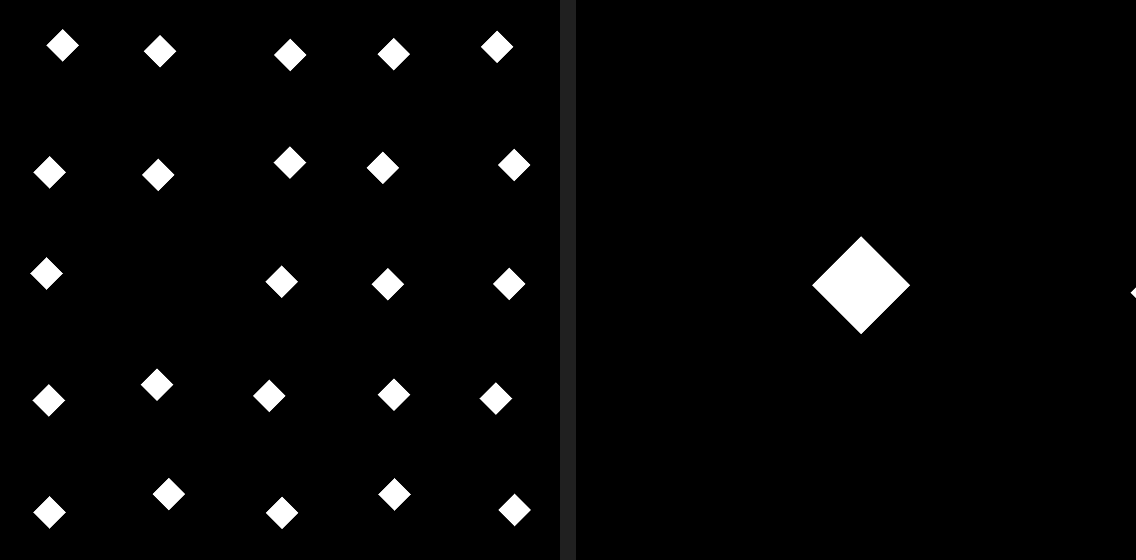
Left: the whole. Right: its middle third, enlarged.
This pattern is drawn by a WebGL 1 fragment shader. Its source:

```glsl
precision highp float;
// Draws a sparse five by five grid of small white diamonds on black.
// Each cell shifts its diamond by a hashed offset of up to a tenth of a cell,
// and one cell is left empty.

uniform vec2 u_resolution;

// Two random values from 0 to 1 for a cell, without sine
vec2 hash22(vec2 p) {
    vec3 q = fract(p.xyx * vec3(0.1031, 0.1030, 0.0973));
    q += dot(q, q.yzx + 33.33);
    return fract((q.xx + q.yz) * q.zy);
}

// Signed distance to a diamond with the given half diagonal
float diamondDistance(vec2 p, float halfDiagonal) {
    return (abs(p.x) + abs(p.y) - halfDiagonal) * 0.70711;
}

void main() {
    // Grid coordinates, five cells across and down
    vec2 grid = gl_FragCoord.xy / u_resolution * 5.0;
    vec2 cell = floor(grid);
    float pixel = 5.0 / min(u_resolution.x, u_resolution.y);

    // Jittered diamond
    vec2 jitter = (hash22(cell + 7.0) - 0.5) * 0.2;
    float d = diamondDistance(fract(grid) - 0.5 - jitter, 0.146);
    float ink = 1.0 - smoothstep(-0.5 * pixel, 0.5 * pixel, d);

    // The empty cell: second column, middle row
    float isGap = 1.0 - step(0.5, distance(cell, vec2(1.0, 2.0)));

    gl_FragColor = vec4(vec3(ink * (1.0 - isGap)), 1.0);
}
```
